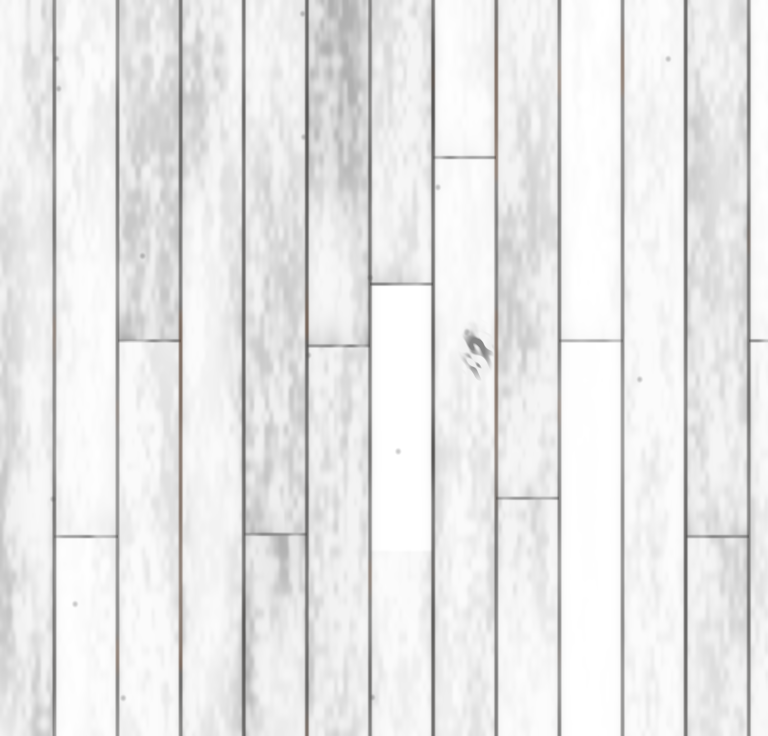
This texture is drawn by a Shadertoy shader. Its source:

```glsl
const float PITCH = 0.0822;         // plank width
const float FIRST_SEAM = 0.0708;
const float SEAM_HALF = 0.0023;
const float JOINT_HALF = 0.0020;
const float SOFTNESS = 0.0017;
const float BARE_PLANK = 6.0;       // plank holding a short clean board
const float BARE_LENGTH = 0.362;
const vec2 KNOT = vec2(0.621, 0.523);
const vec3 PAINT = vec3(1.0);
const vec3 STAIN = vec3(0.66);
const vec3 GAP = vec3(0.31, 0.305, 0.30);
const vec3 RUST = vec3(0.38, 0.29, 0.23);
const vec3 JOINT_GREY = vec3(0.52);

// Per plank: joint height (negative for none), stain above it, stain below it
const vec3 PLANKS[13] = vec3[13](
    vec3(-1.0, 0.58, 0.58), vec3(0.271, 0.30, 0.22), vec3(0.537, 0.55, 0.34),
    vec3(-1.0, 0.55, 0.55), vec3(0.274, 0.58, 0.78), vec3(0.530, 0.74, 0.55),
    vec3(0.614, 0.52, 0.42), vec3(0.786, 0.25, 0.36), vec3(0.323, 0.55, 0.50),
    vec3(0.537, 0.10, 0.02), vec3(-1.0, 0.30, 0.30), vec3(0.271, 0.56, 0.60),
    vec3(0.537, 0.25, 0.42));

float hash(vec2 p) {
    vec3 q = fract(p.xyx * vec3(0.1031, 0.1030, 0.0973));
    q += dot(q, q.yzx + 33.33);
    return fract((q.x + q.y) * q.z);
}

float noise(vec2 p) {
    vec2 i = floor(p), f = fract(p);
    f = f * f * (3.0 - 2.0 * f);
    return mix(mix(hash(i), hash(i + vec2(1, 0)), f.x),
               mix(hash(i + vec2(0, 1)), hash(i + vec2(1, 1)), f.x), f.y);
}

// Streaks drawn out along the plank, from broad to fine
float grain(vec2 p) {
    return 0.34 * noise(p * vec2(38.0, 4.0))
         + 0.34 * noise(p * vec2(85.0, 13.0))
         + 0.32 * noise(p * vec2(160.0, 60.0));
}

float line(float d, float halfWidth, float px) {
    float soft = max(SOFTNESS, 0.75 * px);
    return 1.0 - smoothstep(halfWidth - soft, halfWidth + soft, d);
}

void mainImage(out vec4 fragColor, in vec2 fragCoord) {
    vec2 uv = fragCoord / iResolution.xy;
    vec2 px = 1.0 / iResolution.xy;
    float across = (uv.x - FIRST_SEAM) / PITCH;
    float id = floor(across) + 1.0;
    vec3 plank = PLANKS[int(clamp(id, 0.0, 12.0))];
    float fromJoint = uv.y - plank.x;

    // Board tone, with one clean board
    float above = smoothstep(-px.y, px.y, fromJoint);
    float tone = mix(plank.z, plank.y, above);
    if (id == BARE_PLANK) {
        float bareEnd = smoothstep(-0.003, 0.003, fromJoint + BARE_LENGTH);
        tone *= 1.0 - bareEnd * (1.0 - above);
    }

    // Even wash per board, then worn streaks
    vec2 board = uv + vec2(id * 7.31, step(0.0, fromJoint) * 3.7);
    float cloud = smoothstep(0.15, 0.85, noise(board * vec2(20.0, 2.8)));
    float streak = smoothstep(0.30, 0.80, grain(board));
    float wash = tone * tone * 0.34 * (0.4 + 1.1 * cloud);
    wash += tone * 0.58 * streak * (0.35 + 1.1 * cloud);

    // Grime gathered on the board end above each joint
    float grime = exp(-max(fromJoint, 0.0) / 0.02) * above * step(0.0, plank.x);
    wash += grime * tone * 0.9 * noise(board * vec2(65.0, 30.0));

    // Sparse flecks
    vec2 cell = uv * vec2(34.0, 30.0);
    vec2 cellId = floor(cell);
    vec2 spot = 0.3 + 0.4 * vec2(hash(cellId + 5.0), hash(cellId + 19.0));
    float fleck = 1.0 - smoothstep(0.02, 0.18, length(fract(cell) - spot));
    wash += 0.6 * fleck * step(0.994, hash(cellId + 41.0));

    // Broken knot
    vec2 k = uv - KNOT;
    float knotArea = 1.0 - smoothstep(0.2, 1.0, length(k / vec2(0.026, 0.048)));
    float chips = smoothstep(0.42, 0.80, noise((uv + k.yx * 0.4) * vec2(130.0, 125.0)));
    wash += 1.5 * knotArea * chips;

    vec3 col = mix(PAINT, STAIN, clamp(wash, 0.0, 1.4));

    // End joints
    float jointWear = 0.4 + 0.6 * noise(vec2(uv.x * 70.0, id * 3.0));
    col = mix(col, JOINT_GREY, line(abs(fromJoint), JOINT_HALF, px.y) * jointWear);

    // Long seams, uneven in depth with rare rust
    float seamId = floor(across + 0.5);
    float d = abs(across - seamId) * PITCH;
    float depth = mix(0.70, 1.0, hash(vec2(seamId, 8.0)));
    depth *= 0.72 + 0.28 * noise(vec2(seamId * 9.0, uv.y * 13.0));
    float rust = smoothstep(0.82, 0.95, noise(vec2(seamId * 5.0 + 2.0, uv.y * 9.0)));
    col *= 1.0 - 0.12 * exp(-d / 0.004) * depth;
    col = mix(col, mix(GAP, RUST, rust), line(d, SEAM_HALF, px.x) * depth);

    fragColor = vec4(col, 1.0);
}
```
